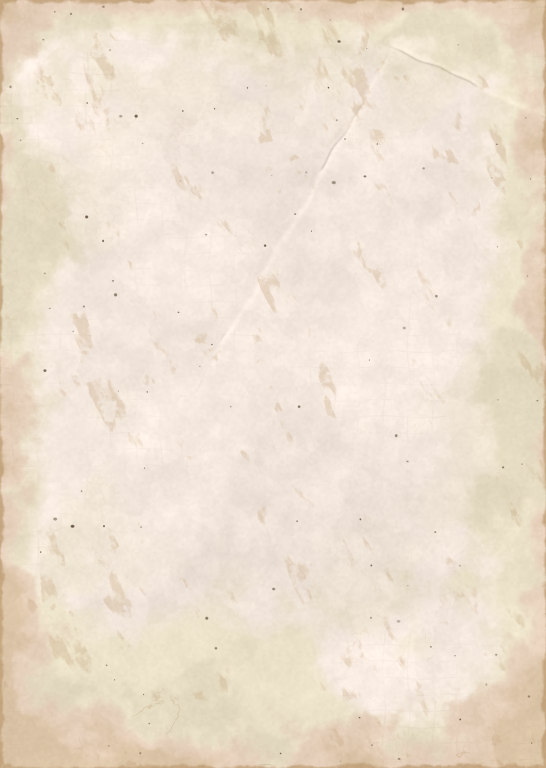
Reproduce this texture procedurally as a WebGL 2 fragment shader.

```glsl
#version 300 es
precision highp float;

#define PAPER vec3(0.953, 0.906, 0.866)
#define CREAM vec3(0.928, 0.892, 0.795)
#define OLIVE vec3(0.885, 0.845, 0.745)
#define BLUSH vec3(0.902, 0.815, 0.733)
#define TAN vec3(0.855, 0.765, 0.645)
#define UMBER vec3(0.74, 0.61, 0.45)
#define INK vec3(0.36, 0.29, 0.22)
#define BORDER_WIDTH 0.078
#define SPECK_SCALE 24.0
#define SPECK_SHARE 0.24
#define MOTTLE 0.085
#define GRAIN 0.022

uniform vec2 u_resolution;
out vec4 fragColor;

vec3 hash3(vec2 cell) {
  vec3 q = fract(cell.xyx * vec3(0.1031, 0.103, 0.0973));
  q += dot(q, q.yxz + 33.33);
  return fract((q.xxy + q.yzz) * q.zyx);
}

// Smooth cellular noise: random cell values blended by distance
float cellNoise(vec2 p) {
  vec2 base = floor(p);
  float total = 0.0, weight = 0.0;
  for (int j = -1; j <= 1; j++)
    for (int i = -1; i <= 1; i++) {
      vec2 cell = base + vec2(i, j);
      vec3 h = hash3(cell + 71.0);
      vec2 d = cell + h.xy - p;
      float w = exp(-6.0 * dot(d, d));
      total += w * h.z;
      weight += w;
    }
  return total / weight;
}

float fbm(vec2 p) {
  float sum = 0.0, amp = 0.5;
  for (int i = 0; i < 5; i++) {
    sum += amp * cellNoise(p);
    p = mat2(1.6, 1.2, -1.2, 1.6) * p + 17.3;
    amp *= 0.52;
  }
  return sum;
}

float below(float lo, float hi, float x) { return 1.0 - smoothstep(lo, hi, x); }

// Fold from a to b: a bright lip beside a darker groove
float crease(vec2 p, vec2 a, vec2 b, float wear) {
  vec2 dir = normalize(b - a);
  float along = dot(p - a, dir), len = length(b - a);
  float side = dot(p - a, vec2(-dir.y, dir.x));
  side += 0.002 * sin(along * 47.0) + 0.001 * sin(along * 131.0 + 1.0);
  float span = smoothstep(0.0, 0.03, along) * below(len - 0.12, len, along);
  float lip = exp(-pow((side - 0.003) / 0.004, 2.0));
  float groove = exp(-pow(side / 0.0015, 2.0)) * smoothstep(0.42, 0.6, wear);
  float slope = exp(-abs(side) / 0.025) * sign(side) * smoothstep(0.0, 0.003, abs(side));
  return span * (0.025 * lip - 0.11 * groove + 0.012 * slope);
}

// Tiny scattered dirt, one candidate per cell
float specks(vec2 p, float px) {
  vec2 g = p * SPECK_SCALE, cell = floor(g);
  vec3 h = hash3(cell + 13.0), k = hash3(cell + 211.0);
  vec2 d = (g - cell - 0.2 - 0.6 * h.xy) / SPECK_SCALE;
  d.x *= 0.7 + 0.6 * k.z;
  float radius = mix(0.0004, 0.0017, k.x * k.x);
  return step(h.z, SPECK_SHARE) * below(radius - 0.5 * px, radius + px, length(d)) * (0.3 + 0.6 * k.y);
}

void main() {
  vec2 p = gl_FragCoord.xy / u_resolution.y;
  float width = u_resolution.x / u_resolution.y, px = 1.0 / u_resolution.y;
  float broad = fbm(p * 5.0 + 3.0), medium = fbm(p * 13.0 + 40.0);
  float fine = fbm(p * 42.0 + 9.0), patches = fbm(p * 9.0 + 80.0);

  // Mottled sheet with soft buckling
  float relief = medium - fbm(p * 13.0 + vec2(39.85, 40.25));
  vec3 col = PAPER + MOTTLE * (broad - 0.48) + 0.05 * (medium - 0.48) + 0.05 * relief;
  col += 0.016 * (smoothstep(0.46, 0.6, fine) - 0.4);

  // Rounded distance to the rim; stains reach deeper at the foot
  vec4 rim = vec4(p.x, width - p.x, 1.0 - p.y, p.y * 0.58);
  float edge = -log(dot(exp(-32.0 * rim), vec4(1.0))) / 32.0;
  float ragged = edge + 0.16 * (broad - 0.48) + 0.07 * (medium - 0.48) + 0.025 * (fine - 0.48);
  float border = below(BORDER_WIDTH - 0.032, BORDER_WIDTH + 0.014, ragged);
  float spots = smoothstep(0.55, 0.7, patches) * below(0.08, 0.2, edge);
  vec3 tone = MOTTLE * vec3(0.5 * (medium - 0.48) + 0.5 * (fine - 0.48));
  col = mix(col, CREAM + tone, max(border, 0.55 * spots));
  col = mix(col, OLIVE + tone, border * smoothstep(0.46, 0.62, patches) * 0.85);

  // Blush and browned rim, strongest in the lower corners
  float corner = exp(-9.0 * length(p * vec2(1.0, 0.8))) + 0.5 * exp(-9.0 * length(p - vec2(width, 0.0)));
  float burn = edge - 0.075 * corner + 0.11 * (patches - 0.48) + 0.03 * (fine - 0.48);
  col = mix(col, BLUSH + tone, below(0.004, 0.03, burn));
  col = mix(col, TAN + tone, 0.9 * below(-0.022, 0.004, burn));
  float lip = min(min(rim.x, rim.y), min(rim.z, p.y)) + 0.012 * (fine - 0.48);
  col = mix(col, UMBER, 0.75 * below(0.0, 0.005, lip));

  // Long folds and broken wrinkles
  col += crease(p, vec2(0.51, 0.935), vec2(0.24, 0.47), medium);
  col += crease(p, vec2(0.5, 0.945), vec2(0.76, 0.82), patches);
  float wrinkle = below(0.0, 0.016, abs(medium - 0.5)) * smoothstep(0.52, 0.64, patches);
  col = mix(col, UMBER, wrinkle * (0.06 + 0.3 * below(0.05, 0.22, p.y)));

  // Faint ruled traces and thin brown smudges
  vec2 rule = abs(fract(p * vec2(31.0, 47.0) + 0.06 * sin(p.yx * 60.0)) - 0.5);
  float traces = max(below(0.0, 0.06, rule.x), below(0.0, 0.07, rule.y));
  col -= 0.022 * traces * smoothstep(0.5, 0.62, broad) * smoothstep(0.4, 0.6, fine);
  float smudge = smoothstep(0.63, 0.75, fbm(vec2(p.x + 0.4 * p.y, p.y) * vec2(34.0, 15.0) + 120.0));
  col = mix(col, UMBER, 0.3 * smudge * smoothstep(0.45, 0.6, fine));

  // Dirt and paper grain
  col = mix(col, INK, specks(p, px));
  col += GRAIN * (cellNoise(p * 260.0) - 0.5);
  fragColor = vec4(clamp(col, 0.0, 1.0), 1.0);
}
```
